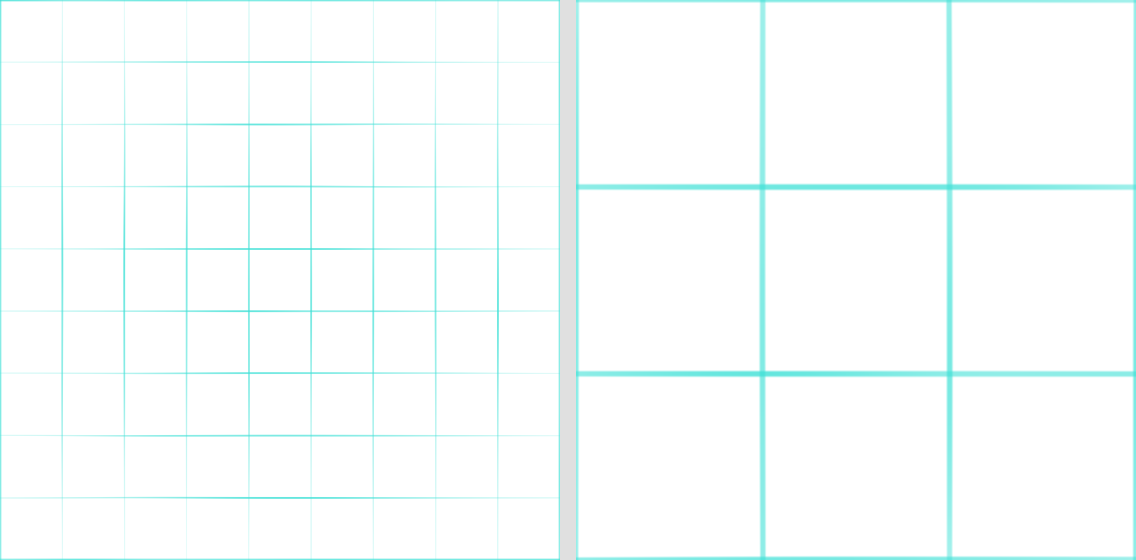
Left: the whole. Right: its middle third, enlarged.
A three.js fragment shader for this pattern:

```glsl
varying vec2 vUv;

const float CELLS = 9.0;
const vec3 PAPER = vec3(1.0);
const vec3 INK = vec3(0.25, 0.88, 0.84);
const float CORE = 0.0007;          // half width of the solid part of a line
const float REACH_END = 0.0019;     // half width with soft edge, at the line ends
const float REACH_MIDDLE = 0.0026;  // the same, at the line middle
const float CORE_BORDER = 0.0016;
const float REACH_BORDER = 0.0034;
const float WOBBLE = 0.0004;
const float INK_END = 0.11;
const float INK_MIDDLE = 0.72;
const float INK_BORDER = 0.68;
const float INK_VARIATION = 0.16;

float hash(vec2 p) {
  return fract(sin(dot(p, vec2(127.1, 311.7))) * 43758.5453);
}

float noise(float x, float seed) {
  float i = floor(x);
  float f = fract(x);
  return mix(hash(vec2(i, seed)), hash(vec2(i + 1.0, seed)), f * f * (3.0 - 2.0 * f));
}

// Opacity of one family of parallel lines
float ruledLines(float across, float along, float family) {
  float index = floor(across * CELLS + 0.5);
  float seed = index + family * 37.0;
  float border = 1.0 - step(0.5, index) * step(index, CELLS - 0.5);

  // Inner lines swell in the middle and fade towards both ends
  float spread = mix(0.5, 0.66, hash(vec2(seed, 3.0)));
  float t = (2.0 * along - 1.0) / spread;
  float swell = exp(-t * t);
  float strength = mix(mix(INK_END, INK_MIDDLE, swell), INK_BORDER, border);
  strength *= 1.0 + INK_VARIATION * (2.0 * noise(along * 7.0, seed) - 1.0);

  // Slight drift of the stroke, with straight borders
  float drift = WOBBLE * (2.0 * noise(along * 4.0, seed + 11.0) - 1.0) * (1.0 - border);
  float distanceToLine = abs(across - index / CELLS - drift);
  float core = mix(CORE, CORE_BORDER, border);
  float reach = mix(mix(REACH_END, REACH_MIDDLE, swell), REACH_BORDER, border);
  return strength * (1.0 - smoothstep(core, reach, distanceToLine));
}

void main() {
  float vertical = ruledLines(vUv.x, vUv.y, 0.0);
  float horizontal = ruledLines(vUv.y, vUv.x, 1.0);
  float ink = 1.0 - (1.0 - vertical) * (1.0 - horizontal);
  gl_FragColor = vec4(mix(PAPER, INK, ink), 1.0);
}
```
